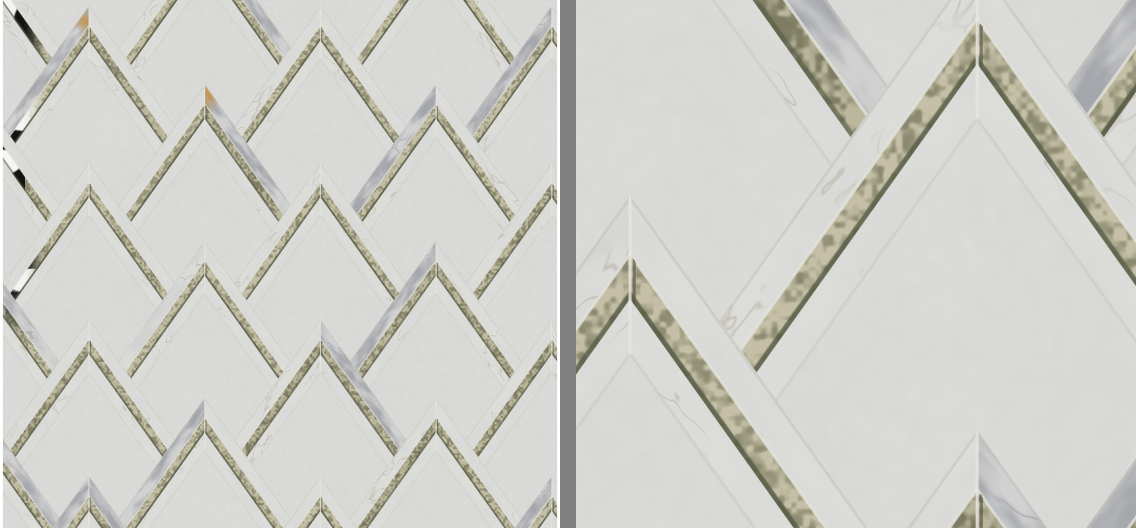
Left, the full canvas; right, a detail of the centre.
This pattern is drawn by a WebGL 1 fragment shader. Its source:

```glsl
precision highp float;
// Marble chevron mosaic: staggered rows of pointed tiles, each overlapping the row above.
// Every tile is layered by distance from its slanted edge: marble strip, speckled
// antique mirror strip, inner marble strip, then a plain pale field.
uniform vec2 u_resolution;

// Lengths are fractions of the canvas width
#define HALF_STEP vec2(0.2066, 0.1400)   // offset from one row to the next
#define FIRST_APEX vec2(0.1589, 0.0104)  // measured from the upper left
#define SLOPE 1.40
#define OUTER_WIDTH 0.0204
#define MIRROR_WIDTH 0.0155
#define INNER_WIDTH 0.0190
#define GROUT 0.0009
#define MARGIN 0.0052
#define GREY_SHARE 0.27
#define FIELD_COLOR vec3(0.850, 0.853, 0.844)
#define MIRROR_LIGHT vec3(0.77, 0.75, 0.65)
#define MIRROR_DARK vec3(0.45, 0.45, 0.35)

float hash(vec2 p) {
  vec3 q = fract(p.xyx * 0.1031);
  q += dot(q, q.yzx + 33.33);
  return fract((q.x + q.y) * q.z);
}

float noise(vec2 p) {
  vec2 i = floor(p), f = fract(p);
  f = f * f * (3.0 - 2.0 * f);
  return mix(mix(hash(i), hash(i + vec2(1.0, 0.0)), f.x),
             mix(hash(i + vec2(0.0, 1.0)), hash(i + 1.0), f.x), f.y);
}

float fbm(vec2 p) {
  return 0.55 * noise(p) + 0.3 * noise(p * 2.1 + 7.3) + 0.15 * noise(p * 4.3 + 3.1);
}

float stroke(float d, float halfWidth, float px) {
  return 1.0 - smoothstep(halfWidth - px, halfWidth + px, abs(d));
}

// Strip coordinates s: x runs along the arm, y across it
vec3 marble(vec2 s, float seed, float greyShare) {
  vec2 q = vec2(s.x * 24.0 + s.y * 30.0, s.y * 60.0 - s.x * 9.0) + seed * 91.0;
  float cloud = fbm(q);
  float grey = smoothstep(1.0 - greyShare, 1.04 - greyShare, seed);
  vec3 c = FIELD_COLOR + vec3(0.025, 0.022, 0.015) * (cloud - 0.2);
  c = mix(c, mix(vec3(0.64, 0.65, 0.67), vec3(0.82), smoothstep(0.2, 0.75, cloud)), grey);
  // Sparse thin veins, warm on the pale pieces
  float vein = stroke(fbm(q * 0.8 + 13.0) - 0.5, 0.012, 0.02);
  vein *= smoothstep(0.55, 0.75, noise(q * 0.5 + 31.0));
  c = mix(c, mix(vec3(0.72, 0.69, 0.64), vec3(0.57, 0.58, 0.60), grey), vein * 0.65);
  // A rare rust stain close to the apex
  float rust = step(0.972, seed) * (1.0 - smoothstep(0.035, 0.06, s.x + 0.02 * cloud));
  return mix(c, vec3(0.76, 0.59, 0.36), rust * smoothstep(0.2, 0.5, cloud));
}

vec3 mirror(vec2 s, vec2 p, float seed, float px) {
  float grain = 0.6 * noise(p * 270.0) + 0.4 * noise(p * 125.0 + 40.0);
  float tone = smoothstep(0.2, 0.72, grain) * 0.75 + 0.3 * (seed - 0.35);
  vec3 c = mix(MIRROR_DARK, MIRROR_LIGHT, clamp(tone + 0.2, 0.0, 1.0));
  // Room reflections in the glass along the upper left edge
  float glare = (1.0 - smoothstep(0.04, 0.085, p.x)) * (1.0 - smoothstep(0.5, 0.62, p.y));
  float flash = smoothstep(0.48, 0.56, noise(p * vec2(18.0, 24.0) + 5.0));
  c = mix(c, mix(vec3(0.07, 0.08, 0.07), vec3(0.96), flash), glare * step(0.4, seed + glare * 0.3));
  // Shadowed lower rim
  float rim = smoothstep(MIRROR_WIDTH - 0.0034 - px, MIRROR_WIDTH - 0.0026 + px, s.y);
  return mix(c, vec3(0.33, 0.35, 0.26), rim * (0.6 + 0.3 * seed));
}

vec3 tile(vec2 q, float across, vec2 id, vec2 p, float px) {
  float along = (abs(q.x) + SLOPE * q.y) / sqrt(1.0 + SLOPE * SLOPE);
  vec2 arm = id * 7.0 + vec2(step(0.0, q.x) * 3.0, 0.0);
  float mirrorTop = OUTER_WIDTH, mirrorEnd = OUTER_WIDTH + MIRROR_WIDTH;
  float innerEnd = mirrorEnd + INNER_WIDTH;

  vec3 c = marble(vec2(along, across), hash(arm + 11.3), GREY_SHARE);
  vec3 glass = mirror(vec2(along, across - mirrorTop), p, hash(arm + 23.7), px);
  vec3 inner = marble(vec2(along, across), hash(arm + 47.1) * 0.97, GREY_SHARE * 0.45);
  vec3 field = FIELD_COLOR + 0.012 * (noise(p * 150.0) - 0.5) + 0.012 * (fbm(p * 9.0) - 0.5);
  c = mix(c, glass, smoothstep(-px, px, across - mirrorTop));
  c = mix(c, inner, smoothstep(-px, px, across - mirrorEnd));
  c = mix(c, field, smoothstep(-px, px, across - innerEnd));

  // Joints: bright beside the mirror, faint between marble pieces
  c = mix(c, vec3(0.89, 0.89, 0.86), 0.8 * stroke(across - mirrorTop, GROUT, px));
  c = mix(c, vec3(0.79, 0.785, 0.755), 0.55 * stroke(across - innerEnd, GROUT, px));
  c = mix(c, vec3(0.77, 0.765, 0.735), 0.6 * stroke(across - 0.0008, GROUT, px));
  float seam = stroke(q.x, GROUT, px) * (1.0 - smoothstep(-px, px, across - innerEnd));
  float shade = stroke(q.x - 0.0025, GROUT, px) * step(mirrorTop, across) * step(across, mirrorEnd);
  c = mix(c, MIRROR_DARK * 0.8, shade * 0.7);
  return mix(c, vec3(0.90, 0.90, 0.88), seam * 0.85);
}

void main() {
  float px = 0.7 / u_resolution.x;
  vec2 p = vec2(gl_FragCoord.x, u_resolution.y - gl_FragCoord.y) / u_resolution.x;
  float nearestRow = floor((p.y - FIRST_APEX.y) / HALF_STEP.y);
  vec3 color = FIELD_COLOR;

  // Paint rows from the back to the front, each covering the last
  for (int i = 0; i < 4; i++) {
    float row = nearestRow - 3.0 + float(i);
    float left = FIRST_APEX.x + mod(row, 2.0) * HALF_STEP.x;
    float column = floor((p.x - left) / (2.0 * HALF_STEP.x) + 0.5);
    vec2 apex = vec2(left + column * 2.0 * HALF_STEP.x, FIRST_APEX.y + row * HALF_STEP.y);
    vec2 q = p - apex;
    float across = (q.y - SLOPE * abs(q.x)) / sqrt(1.0 + SLOPE * SLOPE);
    vec3 c = tile(q, across, vec2(column, row), p, px);
    color = mix(color, c, smoothstep(-px, px, across));
  }

  // White side margins
  float inside = smoothstep(-px, px, min(p.x, 1.0 - p.x) - MARGIN);
  gl_FragColor = vec4(mix(vec3(1.0), color, inside), 1.0);
}
```
